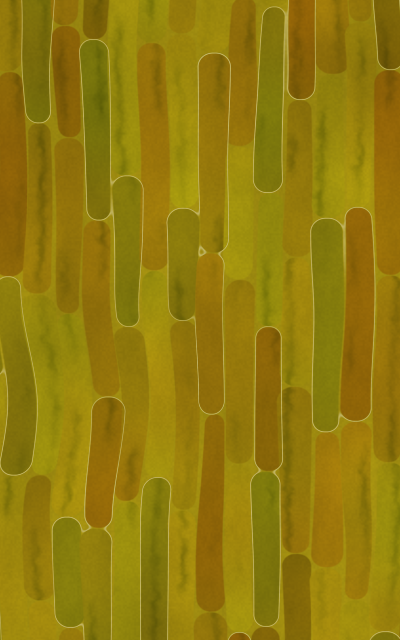
Write a WebGL 1 fragment shader that draws this pattern.

```glsl
precision highp float;
// Tall rounded strokes of ochre, olive and rust wash, packed in wavering columns.
// Each column is cut into jittered cells drawn as tapered boxes; a smooth union of
// some of the cells gives the pale contour that wanders between the strokes.
uniform vec2 u_resolution;

const float PITCH = 0.0715;        // column spacing, canvas width = 1
const float CONTOUR_HALF = 0.0012; // half thickness of the pale line

const vec3 GROUND = vec3(0.615, 0.540, 0.060);
const vec3 YELLOW = vec3(0.620, 0.545, 0.050);
const vec3 AMBER  = vec3(0.583, 0.462, 0.040);
const vec3 OLIVE  = vec3(0.500, 0.460, 0.045);
const vec3 RUST   = vec3(0.555, 0.395, 0.028);
const vec3 UMBER  = vec3(0.480, 0.385, 0.028);
const vec3 PALE   = vec3(0.760, 0.710, 0.400);

float hash(vec2 p) {
  vec3 q = fract(p.xyx * 0.1031);
  q += dot(q, q.yzx + 33.33);
  return fract((q.x + q.y) * q.z);
}

float noise(vec2 p) {
  vec2 i = floor(p), f = fract(p);
  f = f * f * (3.0 - 2.0 * f);
  return mix(mix(hash(i), hash(i + vec2(1.0, 0.0)), f.x),
             mix(hash(i + vec2(0.0, 1.0)), hash(i + vec2(1.0, 1.0)), f.x), f.y);
}

float fbm(vec2 p) {
  return 0.55 * noise(p) + 0.3 * noise(p * 2.1 + 7.3) + 0.15 * noise(p * 4.3 + 19.1);
}

float smoothMin(float a, float b, float k) {
  float h = max(k - abs(a - b), 0.0) / k;
  return min(a, b) - 0.25 * h * h * k;
}

float roundedBox(vec2 p, vec2 halfSize, float radius) {
  vec2 q = abs(p) - halfSize + radius;
  return length(max(q, 0.0)) + min(max(q.x, q.y), 0.0) - radius;
}

// Lower border of a row in a column, in row units.
float rowBorder(vec2 id) {
  return id.y + 0.4 * (hash(id + 41.0) - 0.5);
}

// Position relative to the cell centre (xy) and half height of the cell (z).
vec3 cellFrame(vec2 p, vec2 id, float period, float shift) {
  float low = (rowBorder(id) - shift) * period;
  float high = (rowBorder(id + vec2(0.0, 1.0)) - shift) * period;
  float sway = 0.010 * (noise(vec2(p.y * 5.0, id.x * 3.7 + id.y)) - 0.5);
  float centre = (id.x + 0.5) * PITCH + 0.006 * (hash(id + 5.0) - 0.5) + sway;
  return vec3(p.x - centre, p.y - 0.5 * (low + high), 0.5 * (high - low));
}

float cellDistance(vec3 frame, vec2 id) {
  float along = clamp(frame.y / frame.z, -1.0, 1.0);
  float taper = 0.42 * (hash(id + 63.0) - 0.5) * along;
  float halfWidth = mix(0.0310, 0.0375, hash(id + 17.0)) * (1.0 + taper);
  return roundedBox(frame.xy, vec2(halfWidth, frame.z - 0.001), halfWidth * 0.92);
}

// Golden-ratio steps down a column keep equal colours apart.
float cellPick(vec2 id) {
  return fract(hash(vec2(id.x, 23.0)) + 0.618 * id.y + 0.25 * hash(id + 87.0));
}

vec3 cellColour(float pick) {
  vec3 c = mix(YELLOW, RUST, step(0.22, pick));
  c = mix(c, OLIVE, step(0.41, pick));
  c = mix(c, AMBER, step(0.61, pick));
  return mix(c, UMBER, step(0.91, pick));
}

// Pooled pigment: drift towards warm or green along the cell and a ragged streak.
vec3 wash(vec3 base, vec3 frame, vec2 p, vec2 id) {
  float drift = fbm(vec2(p.x * 7.0, p.y * 5.0) + id * 3.1) - 0.5;
  float tint = noise(vec2(p.x * 4.0, p.y * 3.5) + id * 5.7) - 0.5;
  vec3 c = base * (1.0 + 0.20 * drift + vec3(0.06, -0.07, -0.10) * tint);
  float ragged = 0.022 * (fbm(p * vec2(30.0, 45.0)) - 0.5);
  float offset = (frame.x + ragged - 0.040 * (hash(id + 29.0) - 0.5)) / 0.011;
  float pool = smoothstep(0.40, 0.72, fbm(vec2(id.x * 5.3 + id.y, p.y * 5.0)));
  float streak = exp(-offset * offset) * pool * (0.6 + 0.8 * noise(p * vec2(90.0, 45.0)));
  return c * (1.0 - streak * vec3(0.18, 0.15, 0.35));
}

void main() {
  float pixel = 1.0 / u_resolution.x;
  vec2 p = gl_FragCoord.xy * pixel;

  // Shared slow bend keeps neighbouring columns nested.
  vec2 bent = p;
  bent.x += 0.038 * (noise(p * vec2(3.0, 3.4) + 3.0) - 0.5);

  vec3 colour = GROUND * (0.96 + 0.08 * fbm(p * vec2(25.0, 7.0)));
  float contour = 1.0;

  for (int i = -1; i <= 1; i++) {
    float column = floor(bent.x / PITCH) + float(i);
    float period = mix(0.38, 0.49, hash(vec2(column, 3.0)));
    float shift = 9.0 * hash(vec2(column, 11.0));
    float row = floor(bent.y / period + shift);
    for (int j = -1; j <= 1; j++) {
      vec2 id = vec2(column, row + float(j));
      vec3 frame = cellFrame(bent, id, period, shift);
      float d = cellDistance(frame, id);
      float pick = cellPick(id);
      float cover = 0.95 * (1.0 - smoothstep(-pixel, pixel, d));
      colour = mix(colour, wash(cellColour(pick), frame, p, id), cover);

      // Olive strokes and a few others carry the contour.
      bool olive = pick > 0.41 && pick < 0.61;
      if (olive || hash(id + 131.0) < 0.2) contour = smoothMin(contour, d, 0.014);
    }
  }

  // Broad pools of thicker and thinner paint across several strokes.
  float pool = 0.7 * noise(p * vec2(5.5, 2.8) + 31.0) + 0.3 * noise(p * vec2(9.0, 5.0) + 57.0);
  colour *= 1.0 + 0.20 * (pool - 0.5);

  // Pale line just outside the joined strokes, slightly uneven in strength.
  float line = 1.0 - smoothstep(0.0, pixel, abs(contour - 0.0012) - CONTOUR_HALF + 0.5 * pixel);
  colour = mix(colour, PALE, line * mix(0.6, 1.0, noise(p * 6.0)));

  // Fine paper grain.
  colour *= 1.0 + 0.05 * (noise(p * 210.0) - 0.5) + 0.04 * (fbm(p * vec2(90.0, 40.0)) - 0.5);
  gl_FragColor = vec4(colour, 1.0);
}
```
